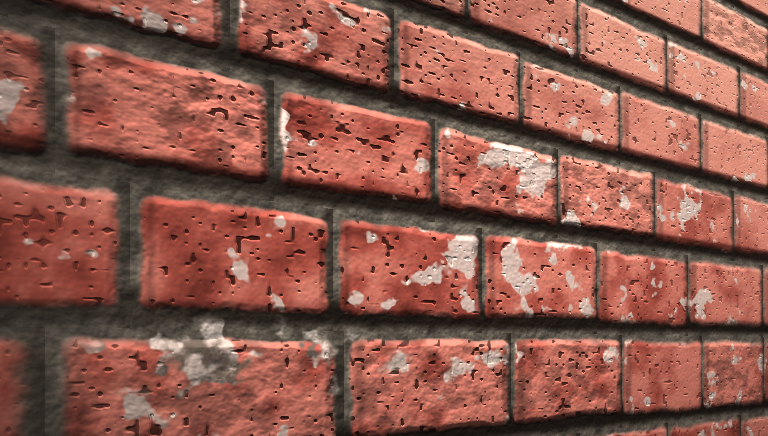
Reproduce this texture procedurally as a Shadertoy shader.

```glsl
const vec3 BRICK_DARK = vec3(0.36, 0.15, 0.12);
const vec3 BRICK_MID = vec3(0.65, 0.30, 0.25);
const vec3 BRICK_LIGHT = vec3(0.83, 0.48, 0.41);
const vec3 BRICK_SUNLIT = vec3(0.88, 0.62, 0.53);
const vec3 MORTAR = vec3(0.37, 0.34, 0.30);
const vec3 SHADOW = vec3(0.11, 0.085, 0.07);
const vec3 PLASTER = vec3(0.84, 0.77, 0.72);
const float VANISH_X = 1.927;        // horizontal vanishing distance
const float COLUMN_SCALE = 5.587;
const float ROW_CURVE = 0.03;        // rows shrink slightly upwards
const float CELL_ASPECT = 1.35;
const vec2 FACE_Y = vec2(0.15, 0.93); // brick bottom and top in its row
const float CORNER = 0.06;
const float RELIEF_STEP = 0.012;
// Per row, bottom to top: first joint, bricks per unit, stretch
const vec3 ROWS[8] = vec3[8](
    vec3(0.60, 1.0, 0.0), vec3(0.175, 0.58, 0.0477),
    vec3(0.54, 0.926, 0.0), vec3(0.216, 0.948, 0.0),
    vec3(0.03, 1.0, 0.0), vec3(0.58, 1.0, 0.0),
    vec3(0.04, 1.0, 0.0), vec3(0.50, 1.0, 0.0));

struct Brick { float dist; vec2 id; vec2 local; };

float hash(vec2 p) {
    vec3 q = fract(p.xyx * vec3(0.1031, 0.1030, 0.0973));
    q += dot(q, q.yzx + 33.33);
    return fract((q.x + q.y) * q.z);
}

float noise(vec2 p) {
    vec2 i = floor(p), f = fract(p);
    f = f * f * (3.0 - 2.0 * f);
    return mix(mix(hash(i), hash(i + vec2(1, 0)), f.x),
               mix(hash(i + vec2(0, 1)), hash(i + 1.0), f.x), f.y);
}

float fbm(vec2 p) {
    float sum = 0.0, amp = 0.53;
    for (int i = 0; i < 4; i++) {
        sum += amp * noise(p);
        p = mat2(1.6, 1.2, -1.2, 1.6) * p + 7.3;
        amp *= 0.5;
    }
    return sum;
}

float zone(vec2 p, vec2 centre, vec2 radius) {
    vec2 d = (p - centre) / radius;
    return exp(-dot(d, d));
}

// Canvas to receding wall plane
vec2 wallPoint(vec2 p) {
    float spacing = 0.380 - 0.2124 * p.x;
    float q = (p.y - 0.251 + 0.023 * p.x) / spacing;
    float row = (1.0 - sqrt(max(1.0 - 4.0 * ROW_CURVE * q, 0.0))) / (2.0 * ROW_CURVE);
    return vec2(CELL_ASPECT * COLUMN_SCALE * p.x / (VANISH_X - p.x), row);
}

Brick brickAt(vec2 w) {
    float u = w.x / CELL_ASPECT, row = floor(w.y);
    vec3 r = ROWS[clamp(int(row) + 2, 0, 7)];
    float n = (u - r.x) * (r.y + r.z * u);
    vec2 id = vec2(floor(n), row), local = vec2(fract(n), fract(w.y));
    float gap = mix(0.07, 0.025, smoothstep(0.0, 4.0, u));
    vec2 halfSize = vec2(0.5 * CELL_ASPECT - gap, 0.5 * (FACE_Y.y - FACE_Y.x));
    vec2 c = vec2((local.x - 0.5) * CELL_ASPECT, local.y - 0.5 * (FACE_Y.x + FACE_Y.y));
    c.y += (hash(id + 4.7) - 0.5) * (0.04 + 0.05 * c.x);
    vec2 e = abs(c) - halfSize + CORNER;
    float d = length(max(e, 0.0)) + min(max(e.x, e.y), 0.0) - CORNER;
    d += 0.065 * (fbm(w * 5.0 + id * 3.1) - 0.47);
    return Brick(d, id, local);
}

float poreMask(vec2 w) {
    float cluster = 0.16 * (noise(w * 3.0 + 5.0) - 0.5);
    return smoothstep(0.79, 0.9, noise(w * vec2(22.0, 26.0)) + cluster);
}

float relief(vec2 w, float rough, float soft) {
    float face = smoothstep(soft, -0.055, brickAt(w).dist);
    float chips = fbm(w * vec2(6.0, 8.0)) * mix(0.012, 0.085, rough);
    float grain = 0.005 * noise(w * 38.0);
    float mortar = 0.05 * fbm(w * 11.0);
    return mix(mortar, 0.065 + chips, face) + grain - 0.012 * poreMask(w) * face;
}

void mainImage(out vec4 fragColor, in vec2 fragCoord) {
    vec2 p = fragCoord / iResolution.xy;
    vec2 w = wallPoint(p);
    Brick b = brickAt(w);
    float focus = exp(-pow(abs(p.x - 0.47) / 0.4, 4.0));
    float soft = mix(0.045, 0.018, focus);
    float face = smoothstep(soft, -soft, b.dist);
    float tint = hash(b.id + 11.0);
    float rough = max(zone(p, vec2(0.27, 0.82), vec2(0.22, 0.22)), 0.65 * step(0.8, tint));

    // Surface slope, lit from the upper left
    vec2 e = vec2(RELIEF_STEP, 0.0);
    float h = relief(w, rough, soft);
    vec2 slope = vec2(relief(w + e.xy, rough, soft), relief(w + e.yx, rough, soft)) - h;
    float light = dot(slope / RELIEF_STEP, vec2(0.4, -0.9)) * mix(0.35, 0.6, focus);

    // Brick colour, pores and shaded underside
    float stain = fbm(w * 3.5 + b.id * 5.0);
    float tone = 0.5 + 0.35 * (tint - 0.5) + 1.1 * (stain - 0.5) + 0.2 * (p.x - 0.3);
    vec3 brick = mix(BRICK_DARK, BRICK_MID, smoothstep(-0.1, 0.4, tone));
    brick = mix(brick, BRICK_LIGHT, smoothstep(0.3, 0.75, tone));
    float sun = smoothstep(1.25, 1.95, p.x + p.y + 0.15 * tint);
    brick = mix(brick, BRICK_SUNLIT, 0.8 * sun);
    brick = mix(brick, BRICK_DARK * 0.55, poreMask(w) * mix(0.2, 0.85, focus));
    brick *= 1.0 - 0.35 * rough * smoothstep(0.52, 0.32, fbm(w * vec2(6.0, 8.0)));
    float under = smoothstep(0.25, 0.19, b.local.y) * smoothstep(-0.2, 1.2, w.y);
    brick = mix(brick, BRICK_DARK * 0.7, 0.75 * under);
    brick *= 1.0 - 0.22 * smoothstep(0.12, 0.08, b.local.x);

    // Mortar, shadowed beneath and beside each brick
    vec3 mortar = MORTAR * (0.65 + 0.75 * fbm(w * 9.0));
    float below = smoothstep(-0.01, 0.09, b.local.y) * smoothstep(0.35, 0.18, b.local.y);
    float beside = smoothstep(0.92, 0.98, b.local.x) * 0.6;
    float depth = mix(0.5, 0.95, smoothstep(0.05, 0.5, p.x));
    mortar = mix(mortar, SHADOW, max(below, beside) * depth);
    vec3 color = mix(mortar, brick, face);

    // Worn plaster and a smear of mortar
    float patches = fbm(w * 4.0 + 19.0);
    float worn = zone(p, vec2(0.72, 0.46), vec2(0.17, 0.2));
    float smear = zone(p, vec2(0.30, 0.17), vec2(0.17, 0.08));
    float plaster = smoothstep(0.69, 0.75, patches + 0.17 * worn) * face;
    float cement = smoothstep(0.63, 0.71, patches + 0.23 * smear) * smoothstep(0.1, 0.4, smear);
    color = mix(color, PLASTER, 0.85 * plaster);
    color = mix(color, mix(MORTAR, PLASTER, smoothstep(0.35, 0.65, fbm(w * 8.0))), 0.9 * cement);

    // Relief light, dusty upper rims and darkened borders
    color *= clamp(1.0 + light, 0.4, 1.45);
    float rim = smoothstep(0.04, 0.0, abs(b.dist + 0.02)) * smoothstep(0.8, 0.9, b.local.y);
    color = mix(color, PLASTER, 0.3 * rim * noise(w * 7.0));
    vec2 v = p - vec2(0.6, 0.55);
    color *= 1.06 - 0.75 * dot(v, v) * (1.0 - sun);
    fragColor = vec4(clamp(color, 0.0, 1.0), 1.0);
}
```
